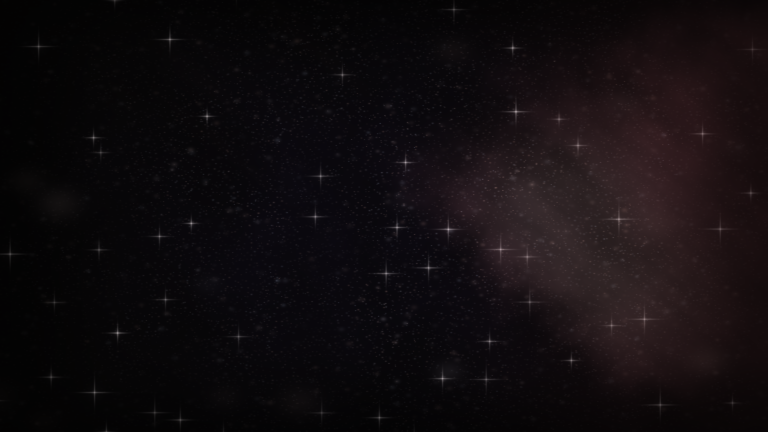
This background is drawn by a Shadertoy shader. Its source:

```glsl
// Dim night sky: a rusty diagonal nebula, dusty star grain and soft cross-shaped sparkles.

vec3 hash3(vec2 p) {
    vec3 q = fract(p.xyx * vec3(0.1031, 0.1030, 0.0973));
    q += dot(q, q.yxz + 33.33);
    return fract((q.xxy + q.yzz) * q.zyx);
}

// Gradient noise, roughly -0.7 to 0.7
float corner(vec2 cell, vec2 offset, vec2 f) {
    float angle = 6.2832 * hash3(cell + offset).x;
    return dot(vec2(cos(angle), sin(angle)), f - offset);
}

float gradientNoise(vec2 p) {
    vec2 i = floor(p), f = fract(p);
    vec2 u = f * f * f * (f * (f * 6.0 - 15.0) + 10.0);
    float low = mix(corner(i, vec2(0, 0), f), corner(i, vec2(1, 0), f), u.x);
    float high = mix(corner(i, vec2(0, 1), f), corner(i, vec2(1, 1), f), u.x);
    return mix(low, high, u.y);
}

float fbm(vec2 p) {
    float sum = 0.0, gain = 0.6;
    for (int i = 0; i < 5; i++) {
        sum += gain * gradientNoise(p);
        p = mat2(1.6, 1.2, -1.2, 1.6) * p + 7.3;
        gain *= 0.5;
    }
    return sum;
}

float glow(vec2 d, vec2 radius) {
    d /= radius;
    return exp(-dot(d, d));
}

// Scattered soft dots, slightly wider than tall; share is the part of cells filled
vec3 dots(vec2 p, float cell, float radius, float share, float pixel, float seed) {
    vec2 home = floor(p / cell);
    float r = max(radius, 0.6 * pixel);
    vec3 sum = vec3(0.0);
    for (int k = 0; k < 9; k++) {
        vec2 id = home + vec2(k % 3, k / 3) - 1.0;
        vec3 place = hash3(id + seed);
        vec3 look = hash3(id + seed + 57.0);
        vec2 d = p - (id + place.xy) * cell;
        float power = step(place.z, share) * mix(0.25, 1.0, look.x * look.x);
        vec3 tint = mix(vec3(1.0, 0.76, 0.66), vec3(0.78, 0.88, 1.0), look.y);
        sum += tint * power * glow(d, r * vec2(1.25, 0.9) * mix(0.7, 1.2, look.z));
    }
    return sum * radius / r;
}

// Scattered four-armed stars with fading arms and a faint halo
float sparkles(vec2 p, float cell, float arm, float share, float pixel) {
    vec2 home = floor(p / cell);
    float width = max(0.0019, 0.5 * pixel);
    float sum = 0.0;
    for (int k = 0; k < 9; k++) {
        vec2 id = home + vec2(k % 3, k / 3) - 1.0;
        vec3 place = hash3(id + 211.0);
        vec3 look = hash3(id + 318.0);
        vec2 d = p - (id + place.xy) * cell;
        float reach = arm * mix(0.55, 1.1, look.x);
        float star = glow(d, vec2(reach, width)) + 0.85 * glow(d, vec2(width, reach * 0.9));
        star += 0.5 * glow(d, vec2(0.005)) + 0.1 * glow(d, vec2(reach * 0.6));
        sum += step(place.z, share) * mix(0.45, 1.0, look.y) * star;
    }
    return sum;
}

// Cloud lit between a crisp lower-left edge and a hazy upper edge
vec3 nebula(vec2 p, float billow, float streak) {
    float edge = dot(p, vec2(0.644, 0.765)) - 0.985 + 0.13 * billow;
    float ceiling = 0.6 + 0.5 * (p.x - 1.0) - p.y + 0.16 * billow;
    float body = smoothstep(-0.03, 0.13, edge) * smoothstep(-0.17, 0.16, ceiling);
    body *= smoothstep(0.7, 1.2, p.x) * smoothstep(-0.1, 0.35, p.y);
    float ash = glow(p - vec2(1.28, 0.54), vec2(0.2, 0.17));
    ash += 0.8 * glow(p - vec2(1.42, 0.32), vec2(0.22, 0.18));
    vec3 rust = vec3(0.115, 0.060, 0.064);
    vec3 grey = vec3(0.150, 0.120, 0.114);
    return mix(rust, grey, clamp(ash, 0.0, 1.0)) * body * (1.0 + 0.5 * billow + 0.3 * streak);
}

void mainImage(out vec4 fragColor, in vec2 fragCoord) {
    vec2 p = fragCoord / iResolution.y;
    float pixel = 1.0 / iResolution.y;
    float aspect = iResolution.x / iResolution.y;
    float billow = fbm(p * 4.0 + 3.0);
    vec2 along = vec2(dot(p, vec2(0.76, -0.65)), dot(p, vec2(0.65, 0.76)));
    float streak = fbm(along * vec2(2.0, 16.0) + 20.0);

    // Dark sky with navy depth and a red haze to the right
    vec3 color = vec3(0.021, 0.018, 0.017);
    color += vec3(0.020, 0.015, 0.040) * glow(p - vec2(0.85, 0.48), vec2(0.55, 0.45)) * (1.0 + billow);
    color += vec3(0.036, 0.016, 0.020) * smoothstep(0.9, 1.6, p.x) * (1.0 + 0.6 * billow);
    color += vec3(0.025, 0.015, 0.010) * max(streak, 0.0) * glow(p - vec2(0.65, 0.85), vec2(0.4, 0.3));
    color += nebula(p, billow, streak);

    // Blurred glows, scattered stars and fine dust
    float field = glow(p - vec2(0.95, 0.52), vec2(0.75, 0.55));
    float clumps = clamp(0.75 + 1.2 * fbm(p * 6.0 + 40.0), 0.2, 1.5);
    color += 0.085 * dots(p, 0.27, 0.034, 0.45, pixel, 11.0);
    color += 0.15 * dots(p, 0.036, 0.0052, 0.5, pixel, 83.0) * clumps * mix(0.25, 1.0, field);
    color += 0.17 * dots(p, 0.0085, 0.0019, 0.6, pixel, 149.0) * clumps * field;
    color += vec3(0.26, 0.25, 0.25) * sparkles(p, 0.135, 0.027, 0.52, pixel);

    // Vignette
    vec2 rim = min(p, vec2(aspect, 1.0) - p);
    color *= mix(0.5, 1.0, smoothstep(0.0, 0.3, rim.x) * smoothstep(-0.06, 0.18, rim.y));
    fragColor = vec4(color, 1.0);
}
```
